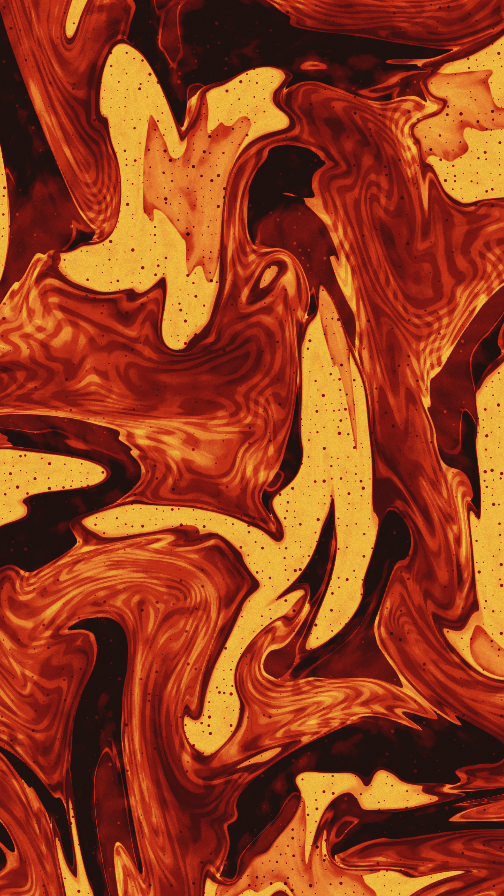
This texture is drawn by a Shadertoy shader. Its source:

```glsl
// Marbled fluid paint: yellow pools and black ink folded through streaked red.
#define ZOOM 1.5
#define POOL_SCALE 7.0
#define FOLD_STRENGTH 0.185
#define FOLD_FREQUENCY 4.5
#define YELLOW_LEVEL 0.68
#define INK_LEVEL 0.42
#define BODY_TONE 0.53
#define CLOUD_CONTRAST 0.12
#define STREAK_FREQUENCY 22.0
#define SPECK_CELLS 66.0
#define GRAIN 0.03

const mat2 TURN = mat2(0.8, 0.6, -0.6, 0.8);

float hash(vec2 p) {
    vec3 h = fract(vec3(p.xyx) * 0.1031);
    h += dot(h, h.yzx + 33.33);
    return fract((h.x + h.y) * h.z);
}

// Layered sines, scaled to a spread of about one
float waves(vec2 p, float seed) {
    float sum = 0.0, gain = 1.0;
    for (int i = 0; i < 4; i++) {
        p = TURN * p * (i == 0 ? 1.0 : 1.7) + seed;
        sum += gain * (sin(p.x) + sin(p.y + 0.6 * sin(p.x * 0.7)));
        gain *= 0.5;
    }
    return sum / 1.15;
}

// Alternating shears stretch and fold the paint
vec2 fold(vec2 p, float strength) {
    float k = FOLD_FREQUENCY, a = strength;
    for (int i = 0; i < 6; i++) {
        float phase = 1.9 * float(i);
        p = TURN * p;
        p.x += a * sin(k * p.y + phase + 0.8);
        p.y += a * sin(k * p.x + phase * 1.3 + 2.1);
        k *= 1.6;
        a *= 0.56;
    }
    return p;
}

// Tone 0 is black, tone 1 is yellow
vec3 paint(float tone) {
    vec3 black = vec3(0.12, 0.065, 0.055), umber = vec3(0.28, 0.065, 0.06);
    vec3 crimson = vec3(0.50, 0.085, 0.065), red = vec3(0.75, 0.18, 0.085);
    vec3 orange = vec3(0.89, 0.48, 0.18), yellow = vec3(0.93, 0.72, 0.24);
    float t = clamp(tone, 0.0, 1.0) * 5.0;
    vec3 c = mix(black, umber, smoothstep(0.0, 1.0, t));
    c = mix(c, crimson, smoothstep(1.0, 2.0, t));
    c = mix(c, red, smoothstep(2.0, 3.0, t));
    c = mix(c, orange, smoothstep(3.0, 4.0, t));
    return mix(c, yellow, smoothstep(4.0, 5.0, t));
}

// Edge one pixel soft
float cover(float d) {
    float w = max(fwidth(d) * 0.6, 1e-4);
    return smoothstep(-w, w, d);
}

// Crisp stripes that fade out where they get finer than the pixels
float stripes(float phase) {
    float crisp = clamp(2.2 * sin(phase), -1.0, 1.0);
    return crisp * (1.0 - smoothstep(1.3, 3.2, fwidth(phase)));
}

// One round speck at most in each cell
float specks(vec2 p, float share) {
    vec2 cell = floor(p);
    vec2 centre = 0.25 + 0.5 * vec2(hash(cell + 3.1), hash(cell + 17.7));
    float radius = mix(0.06, 0.22, pow(hash(cell + 41.3), 3.0));
    float soft = SPECK_CELLS / iResolution.x * 0.5;
    float spot = 1.0 - smoothstep(radius - soft, radius + soft, length(p - cell - centre));
    return spot * step(hash(cell + 71.9), share);
}

void mainImage(out vec4 fragColor, in vec2 fragCoord) {
    vec2 p = fragCoord / iResolution.x;
    float height = fragCoord.y / iResolution.y;
    vec2 q = fold(p * vec2(1.0, 0.85) * ZOOM + 3.7, FOLD_STRENGTH * mix(1.1, 0.8, height));

    // Fields carried by the folded paint
    float fine = waves(q * POOL_SCALE * 5.0, 5.2);
    float pool = waves(q * POOL_SCALE, 1.3) + 0.5 * (height - 0.5) + 0.03 * fine;
    float ink = waves(q * POOL_SCALE * 0.95 + 20.0, 4.1) - 0.25 * (height - 0.5) + 0.05 * fine;
    float cloud = waves(q * POOL_SCALE * 1.5 + 9.0, 2.6);
    float mottle = waves(p * 95.0 + 2.0 * vec2(cloud, pool), 3.3);
    float poolEdge = pool - YELLOW_LEVEL;
    float inkEdge = ink - INK_LEVEL - 0.9 * smoothstep(-0.25, 0.0, poolEdge);

    // Red body with clouds, streaks and thin veins along the flow
    float nearPool = exp(-poolEdge * poolEdge * 7.0);
    float nearInk = exp(-inkEdge * inkEdge * 10.0);
    float flow = stripes(STREAK_FREQUENCY * 0.6 * ink + 5.0 * pool + cloud);
    float thread = stripes(STREAK_FREQUENCY * 0.9 * pool - 9.0 * ink + 3.0 * cloud);
    float body = BODY_TONE + CLOUD_CONTRAST * cloud + 0.035 * fine + 0.022 * mottle;
    body += 0.07 * flow + 0.07 * thread * smoothstep(-1.0, 0.6, cloud + 0.5 * fine);
    body += 0.20 * nearPool * stripes(STREAK_FREQUENCY * poolEdge + 0.5);
    body += 0.15 * nearInk * stripes(STREAK_FREQUENCY * inkEdge + 2.6);
    body -= 0.30 * specks(p * SPECK_CELLS + 31.0, 0.14);
    body = clamp(body, 0.16, 0.97);

    // Black ink with dim red stains and faint bubbles
    float stain = 0.30 * smoothstep(-0.2, 1.3, cloud + 0.3 * fine + 0.2 * mottle);
    stain += 0.025 * mottle + 0.25 * specks(p * SPECK_CELLS + 57.0, 0.16);
    float vein = 1.0 - smoothstep(0.03, 0.10, abs(cloud - 0.75 + 0.15 * fine));
    stain += 0.34 * vein * smoothstep(0.0, 0.8, pool + 0.9);
    float tone = mix(body, stain, cover(inkEdge));

    // Yellow pools with dark outline, one-sided orange petals and specks
    float petalEdge = cloud - 0.85 + 0.12 * fine;
    float petal = cover(petalEdge) * (0.34 + 0.05 * flow + 0.04 * mottle);
    petal *= exp(-1.1 * max(petalEdge, 0.0));
    float yellow = 0.99 - petal - 0.02 * abs(fine) - 0.015 * abs(mottle);
    yellow -= 0.18 * (1.0 - smoothstep(0.0, 0.10, poolEdge));
    yellow -= 0.55 * specks(p * SPECK_CELLS, 0.5);
    tone = mix(tone, 0.22, 0.75 * cover(poolEdge + 0.07));
    tone = mix(tone, yellow, cover(poolEdge));

    // Fine paper grain
    float grain = hash(floor(p * 420.0)) - 0.5;
    vec3 color = paint(tone + 0.5 * GRAIN * grain) * (1.0 + 2.0 * GRAIN * grain);
    fragColor = vec4(color, 1.0);
}
```
